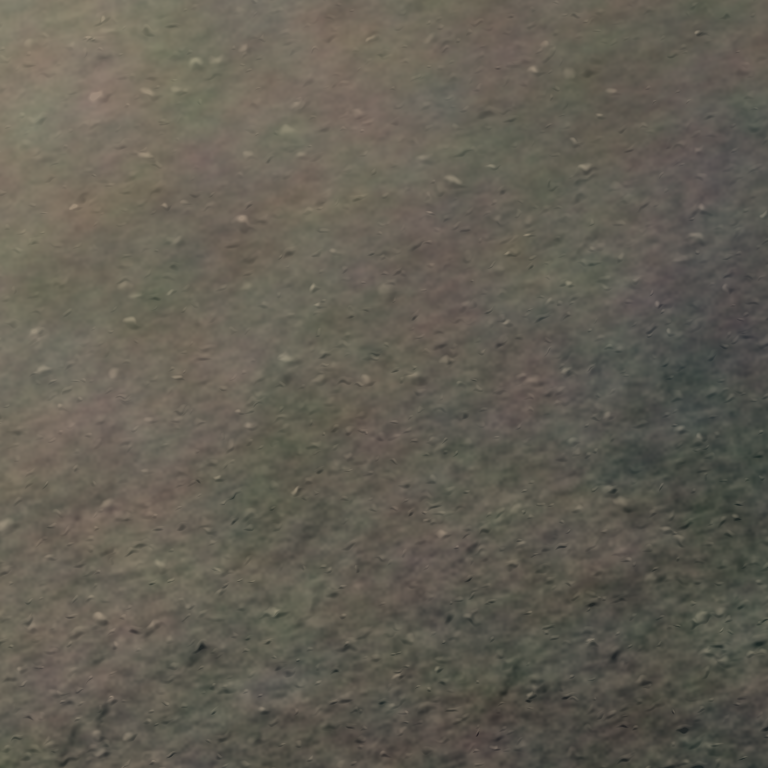
A three.js fragment shader for this texture:

```glsl
// Draws dusty, unevenly lit bare ground with small pebbles, flecks and shadowed ruts.
varying vec2 vUv;

#define DARK_SOIL vec3(0.272, 0.268, 0.235)
#define PALE_DUST vec3(0.500, 0.467, 0.400)
#define MEAN_TONE 0.50
#define LIGHT_SLOPE vec2(-0.50, 0.54)
#define GRAIN_TILT 0.22
#define RUT_TILT 0.75
#define MOTTLE 0.46
#define GRAIN 0.34
#define PEBBLE_LIGHT 0.72
#define SHADOW_DEPTH 0.85
#define RUT_DEPTH 0.62
#define TINT 0.055

vec3 hash3(vec2 cell) {
  vec3 p = fract(vec3(cell.xyx) * vec3(0.1031, 0.1030, 0.0973));
  p += dot(p, p.yxz + 33.33);
  return fract((p.xxy + p.yxx) * p.zyx);
}

vec2 turn(vec2 p, float angle) {
  float c = cos(angle), s = sin(angle);
  return vec2(c * p.x + s * p.y, c * p.y - s * p.x);
}

// Smooth lattice noise from -0.5 to 0.5
float noise(vec2 p) {
  vec2 cell = floor(p), f = fract(p);
  f = f * f * (3.0 - 2.0 * f);
  float low = mix(hash3(cell).x, hash3(cell + vec2(1.0, 0.0)).x, f.x);
  float high = mix(hash3(cell + vec2(0.0, 1.0)).x, hash3(cell + 1.0).x, f.x);
  return mix(low, high, f.y) - 0.5;
}

float layeredNoise(vec2 p) {
  float sum = 0.0, weight = 0.6;
  for (int i = 0; i < 4; i++) {
    sum += weight * noise(p);
    p = turn(p, 0.12) * 2.03 + 17.3;
    weight *= 0.6;
  }
  return sum;
}

// Soft ellipse: one at the centre, falling to zero at its rim
float blob(vec2 p, vec2 radii) {
  return 1.0 - smoothstep(0.1, 1.0, length(p / radii));
}

// Scattered ellipses: x is the lit face, y the shadow beside it
vec2 scatter(vec2 p, float share, float angle, vec2 radii, vec2 shadowShift) {
  vec2 cell = floor(p), result = vec2(0.0);
  for (int j = -1; j <= 1; j++) {
    for (int i = -1; i <= 1; i++) {
      vec2 id = cell + vec2(float(i), float(j));
      vec3 place = hash3(id + 41.0);
      vec3 kind = hash3(id + 97.0);
      vec2 d = turn(p - id - place.xy, angle + (kind.y - 0.5) * 0.7);
      vec2 size = radii * mix(0.55, 1.25, kind.z * kind.z);
      float present = step(kind.x, share) * mix(0.3, 1.0, place.z);
      float lit = blob(d, size) * present;
      float shade = blob(d - shadowShift * size, size * vec2(1.15, 0.8)) * present;
      result = max(result, vec2(lit, shade));
    }
  }
  return result;
}

void main() {
  vec2 uv = vUv;
  vec2 warp = vec2(noise(uv * 38.0), noise(uv * 38.0 + 60.0));
  vec2 fineWarp = vec2(noise(uv * 110.0 + 3.0), noise(uv * 110.0 + 80.0));
  vec2 rough = uv + 0.007 * warp + 0.006 * fineWarp;
  vec2 along = turn(uv + 0.006 * warp, GRAIN_TILT);
  float relief = mix(1.1, 0.5, smoothstep(0.1, 0.95, uv.y - 0.3 * uv.x + 0.2));

  // Broad light from the upper left, with soft patches
  float tone = MEAN_TONE + dot(uv - 0.5, LIGHT_SLOPE);
  tone += 0.14 * (1.0 - smoothstep(0.0, 0.35, length(uv - vec2(0.0, 1.0))));
  tone += MOTTLE * layeredNoise(turn(uv, 0.45) * vec2(4.0, 8.0));
  tone += 0.5 * MOTTLE * relief * layeredNoise(along * vec2(17.0, 36.0) + 23.0);

  // Fine grain drawn out along the ground
  float grain = noise(along * vec2(48.0, 95.0)) + noise(along * vec2(95.0, 170.0) + 9.0);
  grain += 0.5 * noise(uv * 210.0);
  tone += GRAIN * relief * grain;

  // Pebbles with shadows, dark flecks and long ruts
  vec2 stones = scatter(rough * 29.0, 0.18, 0.25, vec2(0.34, 0.19), vec2(0.5, -1.25));
  vec2 chips = scatter(rough * 60.0 + 13.0, 0.28, 0.2, vec2(0.48, 0.25), vec2(-0.4, -1.2));
  vec2 flecks = scatter(rough * 32.0 + 71.0, 0.25, 0.3, vec2(0.44, 0.15), vec2(0.3, 1.5));
  float ruts = scatter(rough * 8.0 + 5.0, 0.28, RUT_TILT, vec2(0.48, 0.11), vec2(0.0)).x;
  float shadow = 0.6 * stones.y + 0.42 * chips.y + 0.85 * flecks.x;
  tone -= SHADOW_DEPTH * relief * shadow;
  tone -= RUT_DEPTH * relief * ruts * (0.8 + 1.4 * noise(along * 60.0));
  tone += PEBBLE_LIGHT * (stones.x + 0.5 * chips.x * relief + 0.3 * flecks.y * relief);

  // Soil colour, shifting between brown and green, cooler at the right
  vec3 colour = mix(DARK_SOIL, PALE_DUST, clamp(tone, -0.6, 1.4));
  float hue = layeredNoise(turn(uv, 0.3) * vec2(10.0, 15.0) + 31.0);
  float violet = layeredNoise(turn(uv, 0.3) * vec2(8.0, 12.0) + 77.0);
  float cool = smoothstep(0.6, 1.0, uv.x) * (1.0 - smoothstep(0.15, 0.45, abs(uv.y - 0.55)));
  colour += TINT * (hue * vec3(0.7, -0.4, -0.1) + violet * vec3(0.1, -0.2, 0.6));
  colour += vec3(0.002, -0.001, 0.006) + cool * vec3(-0.016, 0.0, 0.012);
  gl_FragColor = vec4(colour, 1.0);
}
```
